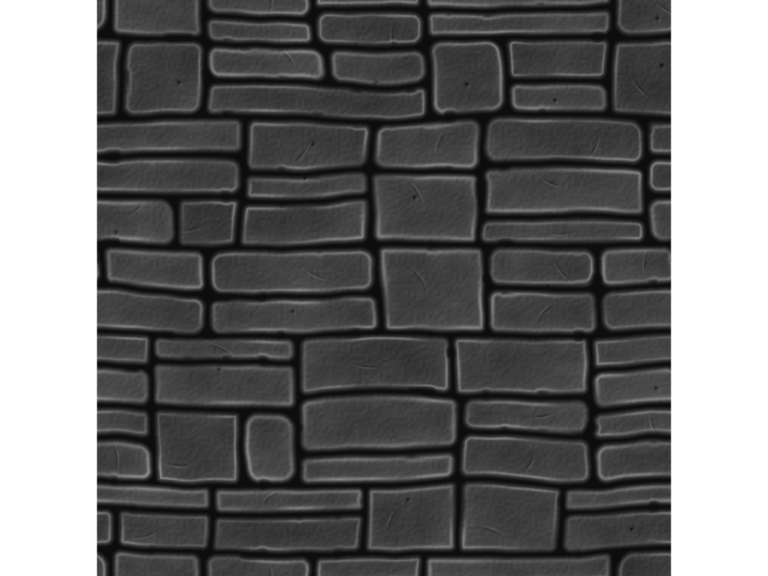
Write a WebGL 1 fragment shader that draws this texture.

```glsl
precision highp float;
// Dry stone wall in dark grey on a square panel between white side margins.
// Wrapping bands and columns are cut at random into stones; each is a warped
// rounded box with a pale worn rim, grain, a pit and a scratch.
uniform vec2 u_resolution;

const float PANEL_HALF_WIDTH = 0.4983;
const float BANDS = 5.0;
const float COLUMNS = 2.0;
const float EDGE_JITTER = 0.5;
const float MIN_STONE_AREA = 0.019;
const float AREA_SPREAD = 0.03;
const vec2 MIN_CUT_SIZE = vec2(0.14, 0.09);
const float JOINT_INSET = 0.003;
const float RIM_DEPTH = 0.0082;
const float RIM_WIDTH = 0.0032;
const float MORTAR_GREY = 0.05;
const float STONE_GREY = 0.243;
const float RIM_LIGHT = 0.185;
const float GRAIN = 0.036;
const vec3 MARGIN_COLOR = vec3(1.0);

float hash(vec2 c) {
  vec3 q = fract(c.xyx * vec3(0.1031, 0.1030, 0.0973));
  q += dot(q, q.yzx + 33.33);
  return fract((q.x + q.y) * q.z);
}

// Value noise in -1..1 that wraps over the unit square.
float noise(vec2 p, vec2 period, float seed) {
  vec2 x = p * period, i = floor(x), f = fract(x);
  f = f * f * (3.0 - 2.0 * f);
  vec2 a = mod(i, period) + seed, b = mod(i + 1.0, period) + seed;
  float low = mix(hash(a), hash(vec2(b.x, a.y)), f.x);
  float high = mix(hash(vec2(a.x, b.y)), hash(b), f.x);
  return 2.0 * mix(low, high, f.y) - 1.0;
}

float jitteredEdge(float i, float count, float seed) {
  return (i + EDGE_JITTER * (hash(vec2(mod(i, count), seed)) - 0.5)) / count;
}

// Returns lower edge, upper edge and wrapped index of the interval around x.
vec3 interval(float x, float count, float seed) {
  float i = floor(x * count);
  if (x < jitteredEdge(i, count, seed)) i -= 1.0;
  else if (x >= jitteredEdge(i + 1.0, count, seed)) i += 1.0;
  return vec3(jitteredEdge(i, count, seed), jitteredEdge(i + 1.0, count, seed), mod(i, count));
}

// Finds the stone's cell by repeated random cuts; returns its id.
float findStone(vec2 p, out vec2 lo, out vec2 hi) {
  vec3 band = interval(p.y, BANDS, 71.0);
  float shift = hash(vec2(band.z, 83.0));
  vec3 column = interval(p.x + shift, COLUMNS, 23.0 + 7.0 * band.z);
  lo = vec2(column.x - shift, band.x);
  hi = vec2(column.y - shift, band.y);
  float id = 1.0 + column.z + COLUMNS * band.z;
  for (int level = 0; level < 5; level++) {
    vec2 size = hi - lo;
    bool cutX = size.x > size.y * (1.2 + 2.6 * hash(vec2(id, 5.0)));
    bool large = cutX ? size.x > MIN_CUT_SIZE.x : size.y > MIN_CUT_SIZE.y;
    id *= 2.0;
    if (large && size.x * size.y > MIN_STONE_AREA + AREA_SPREAD * hash(vec2(id, 11.0))) {
      vec2 cut = mix(lo, hi, 0.34 + 0.32 * hash(vec2(id, 19.0)));
      bool upper = cutX ? p.x > cut.x : p.y > cut.y;
      if (upper) id += 1.0;
      if (cutX) { if (upper) lo.x = cut.x; else hi.x = cut.x; }
      else { if (upper) lo.y = cut.y; else hi.y = cut.y; }
    }
  }
  return id;
}

float roundedBox(vec2 q, vec2 halfSize, float radius) {
  vec2 e = abs(q) - halfSize + radius;
  return length(max(e, 0.0)) + min(max(e.x, e.y), 0.0) - radius;
}

float wall(vec2 uv) {
  // Wavy joints
  vec2 p = uv + 0.009 * vec2(noise(uv, vec2(7.0), 3.0), noise(uv, vec2(6.0), 41.0));
  p += 0.0018 * vec2(noise(uv, vec2(27.0), 9.0), noise(uv, vec2(25.0), 57.0));
  vec2 lo, hi;
  float id = findStone(p, lo, hi);
  vec2 halfSize = 0.5 * (hi - lo), q = p - 0.5 * (lo + hi);
  vec2 rnd = vec2(hash(vec2(id, 31.0)), hash(vec2(id, 37.0)));

  // Outline, slightly skewed and chipped
  vec2 skewed = q + (rnd - 0.5) * vec2(0.10, 0.02) * q.yx;
  float radius = min(0.010 + 0.024 * rnd.y * rnd.y, 0.6 * min(halfSize.x, halfSize.y));
  float d = roundedBox(skewed, halfSize - JOINT_INSET, radius);
  d = max(d, roundedBox(q, halfSize - 0.6 * JOINT_INSET, 0.005));
  d += 0.003 * smoothstep(0.5, 0.95, noise(uv, vec2(31.0), 77.0));

  // Face: broad tone, mottling and embossed grain
  float grey = STONE_GREY + 0.04 * (rnd.x - 0.5) - 0.016 * q.y / halfSize.y;
  grey += 0.034 * noise(uv, vec2(11.0), 13.0) + 0.016 * noise(uv, vec2(37.0, 53.0), 21.0);
  grey += GRAIN * 0.5 * (noise(uv, vec2(190.0), 5.0)
    - noise(uv + vec2(0.003, -0.003), vec2(190.0), 5.0));

  // Scratch and pit
  vec2 spot = (rnd.yx - 0.5) * halfSize;
  vec2 e = q - spot;
  float angle = 6.2832 * hash(vec2(id, 43.0));
  vec2 along = vec2(cos(angle), sin(angle));
  float t = dot(e, along), side = dot(e, vec2(-along.y, along.x)) - 7.0 * t * t;
  float fade = smoothstep(0.03, 0.0, abs(t)) * step(0.5, hash(vec2(id, 47.0)));
  grey += fade * (0.07 * exp(-pow(side / 0.0018, 2.0)) - 0.05 * exp(-pow((side - 0.003) / 0.002, 2.0)));
  vec2 pit = q + 0.9 * spot.yx;
  vec2 glint = pit + vec2(-0.0035, 0.0035);
  float pitted = step(0.55, hash(vec2(id, 53.0)));
  grey += pitted * (0.07 * exp(-dot(glint, glint) / 9e-6) - 0.15 * exp(-dot(pit, pit) / 1.2e-5));

  // Worn rim, then the soft fall into the joint
  float wear = clamp(0.62 + 0.65 * noise(uv, vec2(17.0), 61.0), 0.1, 1.2);
  float rim = (d + RIM_DEPTH) / (RIM_WIDTH * (0.8 + 0.5 * rnd.x));
  grey += RIM_LIGHT * wear * exp(-rim * rim) + 0.025 * smoothstep(-0.03, -0.008, d);
  return mix(MORTAR_GREY, grey, smoothstep(0.003, -0.0085, d));
}

void main() {
  vec2 uv = (gl_FragCoord.xy - 0.5 * u_resolution) / u_resolution.y + 0.5;
  float pixel = 1.0 / u_resolution.y;
  float margin = smoothstep(-pixel, pixel, abs(uv.x - 0.5) - PANEL_HALF_WIDTH);
  gl_FragColor = vec4(mix(vec3(wall(uv)), MARGIN_COLOR, margin), 1.0);
}
```
